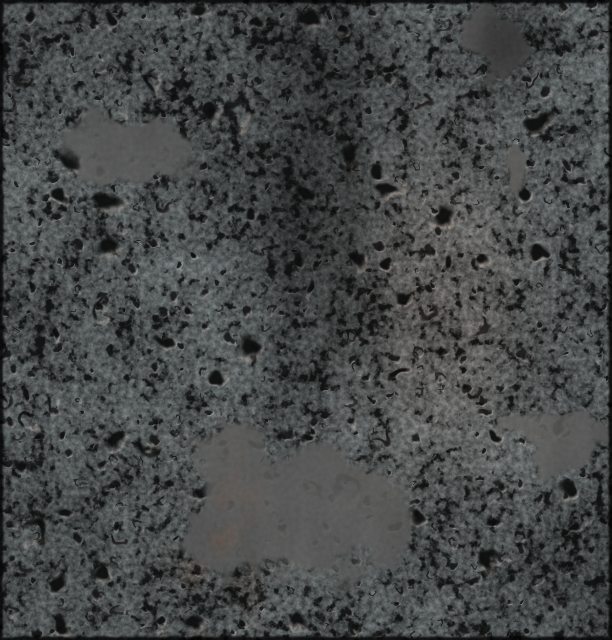
Write a WebGL 2 fragment shader that draws this texture.

```glsl
#version 300 es
precision highp float;
// Weathered grey stone slab: grainy mineral ground eaten by clustered pores,
// scattered cavities with lit lower rims and curved cracks, broken by smooth
// worn patches. Layers of gradient noise and jittered cells are combined.

uniform vec2 u_resolution;
out vec4 fragColor;

const float TAU = 6.2831853;

vec3 hash3(vec2 cell) {
    vec3 h = fract(cell.xyx * vec3(0.1031, 0.1030, 0.0973));
    h += dot(h, h.yxz + 33.33);
    return fract((h.xxy + h.yzz) * h.zyx);
}

float cornerRamp(vec2 cell, vec2 offset) {
    float angle = TAU * hash3(cell).x;
    return dot(vec2(cos(angle), sin(angle)), offset);
}

float gradientNoise(vec2 p) {
    vec2 i = floor(p), f = p - i;
    vec2 u = f * f * f * (f * (f * 6.0 - 15.0) + 10.0);
    vec2 e = vec2(1.0, 0.0);
    float low = mix(cornerRamp(i, f), cornerRamp(i + e, f - e), u.x);
    float high = mix(cornerRamp(i + e.yx, f - e.yx), cornerRamp(i + 1.0, f - 1.0), u.x);
    return 1.4 * mix(low, high, u.y);
}

float fbm(vec2 p) {
    float sum = 0.0, amplitude = 0.57;
    for (int i = 0; i < 3; i++) {
        sum += amplitude * gradientNoise(p);
        p = mat2(1.6, 1.2, -1.2, 1.6) * p + 17.3;
        amplitude *= 0.5;
    }
    return sum;
}

float blob(vec2 p, vec2 center, vec2 radius) {
    vec2 q = (p - center) / radius;
    return exp(-dot(q, q));
}

// Scattered cavities: x = dark hollow, y = lit lower rim, z = curved crack
vec3 cavities(vec2 p, float scale, float density, float seed) {
    vec2 g = p * scale;
    vec2 warp = vec2(fbm(g * 1.5 + seed), fbm(g * 1.5 + seed + 40.0));
    vec2 home = floor(g);
    vec3 result = vec3(0.0);
    for (int y = -1; y <= 1; y++)
    for (int x = -1; x <= 1; x++) {
        vec2 cell = home + vec2(x, y);
        vec3 place = hash3(cell + seed);
        vec3 form = hash3(cell + seed + 71.0);
        if (place.z > density) continue;
        vec2 q = g + 0.3 * warp - cell - 0.15 - 0.7 * place.xy;
        float angle = TAU * form.x;
        float c = cos(angle), s = sin(angle);
        vec2 r = mat2(c, -s, s, c) * q * vec2(1.0, 1.4);
        float radius = mix(0.13, 0.30, form.y * form.y);
        float d = length(r) / radius;
        float lower = smoothstep(0.1, 0.9, dot(q, vec2(0.45, -0.9)) / radius);
        float hollow = 1.0 - smoothstep(0.55, 1.25, d);
        float rim = (1.0 - smoothstep(0.15, 0.55, abs(d - 1.05))) * lower;
        float arc = smoothstep(-0.25, 0.3, r.x / radius);
        float crack = (1.0 - smoothstep(0.1, 0.5, abs(d - 1.15))) * arc;
        float isHollow = step(form.z, 0.65);
        result = max(result, vec3(hollow * isHollow, rim, crack * (1.0 - isHollow)));
    }
    return result;
}

// Smooth worn areas, each given as center and radii
float wornPatches(vec2 p) {
    const vec4 patches[6] = vec4[6](
        vec4(0.50, 0.19, 0.16, 0.105), vec4(0.36, 0.22, 0.07, 0.12),
        vec4(0.19, 0.76, 0.105, 0.06), vec4(0.78, 0.92, 0.045, 0.075),
        vec4(0.80, 0.75, 0.03, 0.05), vec4(0.88, 0.32, 0.075, 0.045));
    vec2 q = p + 0.075 * vec2(fbm(p * 11.0), fbm(p * 11.0 + 9.0));
    float mask = 0.0;
    for (int i = 0; i < 6; i++) {
        float d = length((q - patches[i].xy) / patches[i].zw);
        mask = max(mask, 1.0 - smoothstep(0.8, 1.12, d));
    }
    return mask;
}

void main() {
    vec2 p = gl_FragCoord.xy / u_resolution.y;
    float width = u_resolution.x / u_resolution.y;
    float worn = wornPatches(p);
    float rough = 1.0 - worn;

    // Broad tone: mottling, dark vertical stain, pale area, shaded corners
    float mottling = fbm(p * 5.0);
    float clumps = fbm(p * 23.0 + 31.0);
    float streaks = gradientNoise(p * vec2(28.0, 4.0));
    float stain = blob(p, vec2(0.50, 0.74), vec2(0.11, 0.36)) * (0.9 + 0.35 * streaks);
    float pale = blob(p, vec2(0.69, 0.52), vec2(0.14, 0.24));
    float shade = blob(p, vec2(0.79, 0.93), vec2(0.06, 0.09));
    float corners = blob(p, vec2(0.02, 0.05), vec2(0.22, 0.3))
        + blob(p, vec2(0.1, 1.0), vec2(0.25, 0.18)) + blob(p, vec2(0.95, 0.05), vec2(0.2));
    float tone = 0.345 + 0.11 * mottling * (0.4 + 0.6 * rough) + 0.05 * pale;
    tone += 0.08 * clumps * rough + 0.02 * streaks + 0.012 * worn;
    tone *= (1.0 - 0.46 * stain) * (1.0 - 0.4 * shade) * (1.0 - 0.2 * corners);

    // Mineral grain and pores gathered in clumps
    tone += fbm(p * 115.0) * mix(0.03, 0.21, rough) * (1.0 - 0.3 * stain);
    float poreLevel = 0.8 * fbm(p * 72.0 + 5.0) - 0.45 * clumps - 0.2 * mottling;
    poreLevel += 0.08 * stain - 0.05 * pale + 0.03 * corners;
    float pores = smoothstep(0.02, 0.44, poreLevel) * rough;
    tone = mix(tone, 0.05, 0.9 * pores);

    // Large and small cavities
    vec3 pits = max(cavities(p, 14.0, 0.5, 3.0), 0.85 * cavities(p, 30.0, 0.5, 23.0));
    pits *= mix(1.0, 0.15, worn);
    tone += 0.14 * pits.y * (1.0 - 0.6 * stain);
    tone = mix(tone, 0.045, 0.93 * max(pits.x, 0.85 * pits.z));

    // Cool ground with rusty and warm traces
    float rust = blob(p, vec2(0.34, 0.15), vec2(0.07, 0.13)) * smoothstep(-0.2, 0.4, fbm(p * 14.0));
    float warmth = 0.4 * pale + 0.8 * rust + 0.35 * pits.y + 0.2 * worn;
    vec3 tint = mix(vec3(0.96, 1.015, 1.02), vec3(1.12, 0.98, 0.90), warmth);
    vec3 color = max(tone, 0.03) * tint;

    // Dark uneven border
    vec2 margin = min(p, vec2(width, 1.0) - p);
    float edge = min(margin.x, margin.y) + 0.002 * gradientNoise(p * 40.0);
    color *= mix(0.2, 1.0, smoothstep(0.002, 0.008, edge));
    fragColor = vec4(color, 1.0);
}
```
